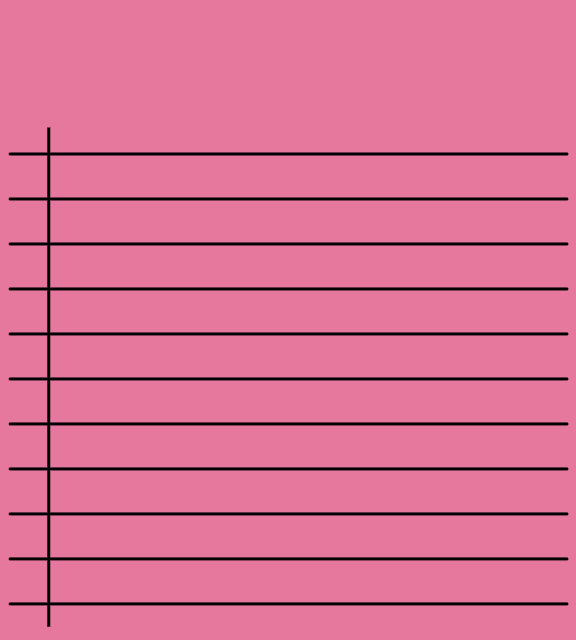
Write a WebGL 2 fragment shader that draws this pattern.

```glsl
#version 300 es
precision highp float;

// Lengths are fractions of the canvas height
#define PAPER vec3(0.902, 0.471, 0.620)
#define INK vec3(0.004, 0.0, 0.006)
#define RULE_COUNT 11.0
#define RULE_GAP 0.0703
#define RULE_BOTTOM 0.0564
#define RULE_SPAN vec2(0.0136, 0.8881)
#define MARGIN_X 0.0762
#define MARGIN_SPAN vec2(0.0208, 0.8008)
#define HALF_WIDTH 0.00235

uniform vec2 u_resolution;
out vec4 fragColor;

// Distance to a horizontal stroke with round ends
float roundStroke(vec2 p, vec2 span) {
    float x = clamp(p.x, span.x + HALF_WIDTH, span.y - HALF_WIDTH);
    return length(vec2(p.x - x, p.y)) - HALF_WIDTH;
}

// Distance to a vertical stroke with square ends
float squareStroke(vec2 p, vec2 span) {
    float center = 0.5 * (span.x + span.y);
    vec2 halfSize = vec2(HALF_WIDTH, 0.5 * (span.y - span.x));
    vec2 d = abs(p - vec2(0.0, center)) - halfSize;
    return length(max(d, 0.0)) + min(max(d.x, d.y), 0.0);
}

void main() {
    vec2 p = gl_FragCoord.xy / u_resolution.y;
    float pixel = 1.0 / u_resolution.y;

    // Fold the page onto its nearest rule
    float row = clamp(round((p.y - RULE_BOTTOM) / RULE_GAP), 0.0, RULE_COUNT - 1.0);
    vec2 local = vec2(p.x, p.y - RULE_BOTTOM - row * RULE_GAP);
    float rules = roundStroke(local, RULE_SPAN);

    // Margin line
    float margin = squareStroke(p - vec2(MARGIN_X, 0.0), MARGIN_SPAN);

    // Ink with one pixel of edge smoothing
    float ink = clamp(0.5 - min(rules, margin) / pixel, 0.0, 1.0);
    fragColor = vec4(mix(PAPER, INK, ink), 1.0);
}
```
